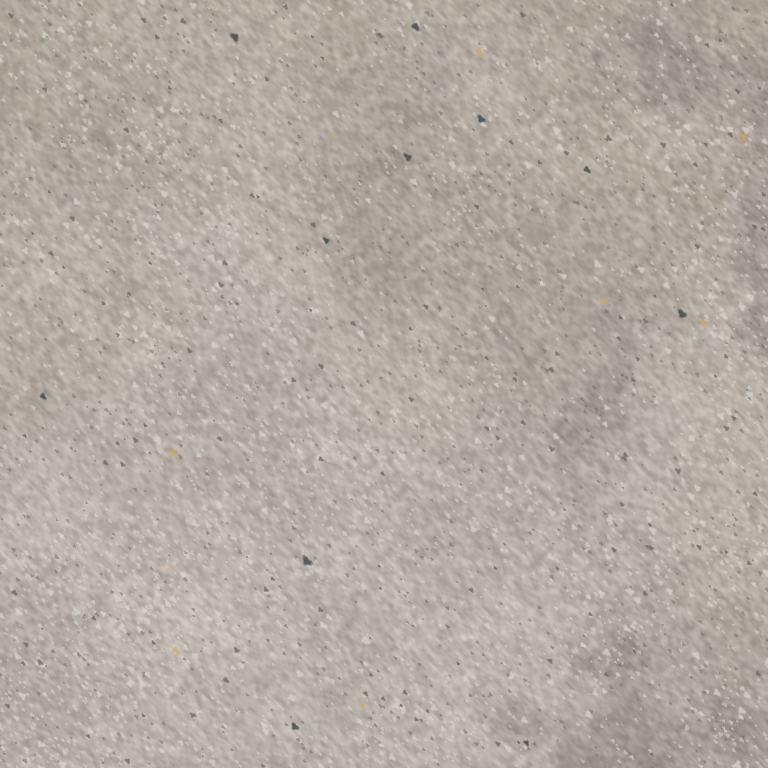
A three.js fragment shader for this texture:

```glsl
// Weathered concrete: warm and cool clouds under a fine diagonal grain,
// strewn with pale grit, dark specks, a few large chips and amber grains.
// Clouds and grain are value noise; the grit is scattered on jittered grids.

#define BASE_COLOR vec3(0.716, 0.686, 0.657)
#define WARM_COLOR vec3(0.685, 0.645, 0.605)
#define STAIN_COLOR vec3(0.585, 0.545, 0.535)
#define PALE_COLOR vec3(0.850, 0.835, 0.815)
#define DARK_COLOR vec3(0.430, 0.415, 0.400)
#define CHIP_COLOR vec3(0.270, 0.295, 0.300)
#define AMBER_COLOR vec3(0.800, 0.660, 0.400)
#define CLOUD_CONTRAST 0.11
#define GRAIN_CONTRAST 0.11
#define GRAIN_SCALE vec2(95.0, 175.0)

varying vec2 vUv;

float hash(vec2 p) {
  vec3 q = fract(vec3(p.xyx) * 0.1031);
  q += dot(q, q.yzx + 33.33);
  return fract((q.x + q.y) * q.z);
}

float noise(vec2 p) {
  vec2 cell = floor(p);
  vec2 f = fract(p);
  f = f * f * (3.0 - 2.0 * f);
  float low = mix(hash(cell), hash(cell + vec2(1.0, 0.0)), f.x);
  float high = mix(hash(cell + vec2(0.0, 1.0)), hash(cell + vec2(1.0)), f.x);
  return mix(low, high, f.y);
}

float fbm(vec2 p) {
  float sum = 0.0;
  float weight = 0.533;
  for (int i = 0; i < 4; i++) {
    sum += weight * noise(p);
    p = mat2(0.8, 0.6, -0.6, 0.8) * p * 2.03 + 17.3;
    weight *= 0.5;
  }
  return sum;
}

// Coverage of soft oval flecks; "share" is the fraction of cells filled,
// "radius" is measured in cells.
float flecks(vec2 p, float cells, float share, float radius, float seed) {
  vec2 g = p * cells + seed * 7.31;
  vec2 home = floor(g);
  float cover = 0.0;
  for (int y = -1; y <= 1; y++) {
    for (int x = -1; x <= 1; x++) {
      vec2 cell = home + vec2(float(x), float(y));
      vec2 id = cell + seed * 19.0;
      vec2 jitter = vec2(hash(id + 3.7), hash(id + 41.3));
      vec2 d = g - cell - jitter;
      float turn = 6.283 * hash(id + 77.1);
      float wobble = 1.0 + 0.22 * sin(3.0 * atan(d.y, d.x + 0.0001) + turn);
      d *= vec2(0.8, 1.25);
      float size = radius * mix(0.5, 1.0, hash(id + 113.9)) * wobble;
      float shape = 1.0 - smoothstep(0.5, 1.25, length(d) / size);
      float present = smoothstep(0.0, 0.08 * share, share - hash(id));
      cover = max(cover, shape * present);
    }
  }
  return cover;
}

void main() {
  vec2 p = vUv;
  // Axes along and across the grain, which falls to the right
  vec2 q = vec2(p.x - p.y, p.x + p.y) * 0.7071 + 3.0;

  // Clouds: warm above, cooler below
  float cloud = fbm(p * 3.2 + 5.0);
  float warmth = smoothstep(0.25, 1.0, p.y + 0.15 * p.x + 1.1 * (cloud - 0.5));
  vec3 color = mix(BASE_COLOR, WARM_COLOR, 0.75 * warmth);
  color += CLOUD_CONTRAST * (fbm(p * 6.0 + 21.0) - 0.5);

  // Mauve stains, mostly on the right
  float stain = smoothstep(0.56, 0.78, fbm(p * 9.0 + 48.0));
  color = mix(color, STAIN_COLOR, stain * mix(0.15, 0.6, smoothstep(0.4, 0.8, p.x)));

  // Diagonal grain, coarse and fine
  float coarse = noise(q * GRAIN_SCALE) - 0.5;
  float fine = noise(q * GRAIN_SCALE * 1.8 + 31.0) - 0.5;
  color += GRAIN_CONTRAST * (coarse + 0.7 * fine);

  // Pale grit gathers in patches; dark specks are sparser
  float patches = smoothstep(0.35, 0.68, fbm(p * 5.0 + 70.0));
  float grit = mix(0.08, 0.32, patches) * mix(1.0, 0.6, warmth);
  color = mix(color, PALE_COLOR, 0.55 * flecks(q, 125.0, grit, 0.40, 1.0));
  color = mix(color, PALE_COLOR, 0.70 * flecks(q, 75.0, 0.5 * grit, 0.38, 2.0));
  color = mix(color, DARK_COLOR, 0.50 * flecks(q, 120.0, 0.07, 0.34, 3.0));
  color = mix(color, DARK_COLOR, 0.80 * flecks(q, 60.0, 0.04, 0.23, 4.0));

  // Rare amber grains and large dark chips
  color = mix(color, AMBER_COLOR, 0.75 * flecks(q, 30.0, 0.008, 0.16, 5.0));
  color = mix(color, CHIP_COLOR, 0.85 * flecks(q, 16.0, 0.05, 0.10, 6.0));

  gl_FragColor = vec4(color, 1.0);
}
```
